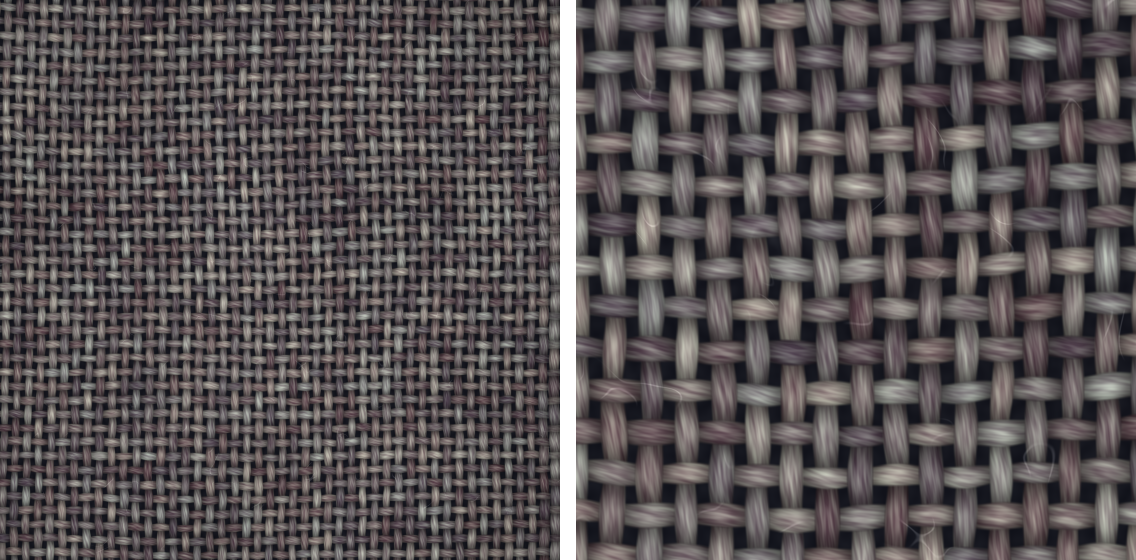
Left, the full canvas; right, a detail of the centre.
Write a WebGL 1 fragment shader that draws this texture.

```glsl
precision highp float;
// Coarse plain-weave cloth: 47 warp and 40 weft yarns over dark gaps.
// Each yarn rises and dips on a cosine, alternating by cell parity, and is
// coloured per float with stretched gradient noise for its twisted fibres.

uniform vec2 u_resolution;

const float PI = 3.14159265;

float hash(vec2 p) {
  vec3 q = fract(p.xyx * vec3(0.1031, 0.1030, 0.0973));
  q += dot(q, q.yzx + 33.33);
  return fract((q.x + q.y) * q.z);
}

float cornerSlope(vec2 corner, vec2 offset) {
  float angle = 2.0 * PI * hash(corner);
  return dot(vec2(cos(angle), sin(angle)), offset);
}

// Gradient noise, roughly -0.7 to 0.7
float noise(vec2 p) {
  vec2 i = floor(p), f = fract(p);
  vec2 s = f * f * f * (f * (f * 6.0 - 15.0) + 10.0);
  float low = mix(cornerSlope(i, f),
                  cornerSlope(i + vec2(1.0, 0.0), f - vec2(1.0, 0.0)), s.x);
  float high = mix(cornerSlope(i + vec2(0.0, 1.0), f - vec2(0.0, 1.0)),
                   cornerSlope(i + 1.0, f - 1.0), s.x);
  return mix(low, high, s.y);
}

// Yarn colour in rgb, coverage in alpha; phase picks where it comes on top
vec4 yarn(float across, float along, float thread, float phase,
          float halfWidth, float seed, float edge) {
  float lift = cos(PI * (along - 0.5 - phase));
  float segment = floor((along + 0.5 - phase) * 0.5);
  vec2 id = vec2(thread + seed, segment + 60.0);

  // Loose spinning makes the centre line and thickness wander
  across += 0.13 * noise(vec2(along * 0.55 + seed, thread * 3.37 + 0.4));
  halfWidth += 0.03 * lift + 0.07 * (hash(id + 17.0) - 0.5);
  float t = across / halfWidth;

  // Twisted fibres and a few pale or plum streaks
  float twist = along * (0.7 + 0.8 * hash(id + 5.0));
  float fibre = noise(vec2(along * 1.1 + seed, across * 7.0 + twist + 13.7 * thread));
  float fine = noise(vec2(along * 2.3 + seed, across * 15.0 + twist * 2.0 + 7.3 * thread));
  float tone = 0.42 + 0.60 * (hash(id) - 0.5) + 0.26 * (hash(vec2(thread, seed)) - 0.5);
  tone += 0.65 * fibre + 0.35 * fine;
  vec3 color = mix(vec3(0.38, 0.315, 0.345), vec3(0.71, 0.71, 0.67), clamp(tone, -0.2, 1.15));
  color += vec3(0.025, 0.0, -0.01) * (hash(id + 31.0) - 0.5) * 2.0;

  // Round cross-section, darker where the yarn dives under
  color *= (1.0 - 0.42 * t * t) * (0.74 + 0.28 * lift);
  float cover = 1.0 - smoothstep(-edge, edge, abs(across) - halfWidth);
  return vec4(color, cover);
}

vec3 weave(vec2 uv, float edge) {
  // Slight distortion of the whole cloth
  vec2 p = uv * vec2(47.0, 40.0);
  p += 0.55 * vec2(noise(uv * 2.7 + 4.3), noise(uv * 2.3 + 9.1));
  p.y += 0.5 * uv.x * (1.0 - uv.x);
  vec2 cell = floor(p), f = fract(p) - 0.5;

  // Warp crowds together at the right-hand selvedge
  float selvedge = smoothstep(0.955, 0.985, uv.x + 0.01 * noise(uv * 9.0));
  float warpPhase = mod(cell.x, 2.0);
  float weftPhase = mod(cell.y + 1.0, 2.0);
  vec4 warp = yarn(f.x, p.y, cell.x, warpPhase, 0.32 + 0.13 * selvedge, 11.0, edge);
  vec4 weft = yarn(f.y, p.x, cell.y, weftPhase, 0.265, 83.0, edge);
  weft.a *= 1.0 - 0.45 * selvedge;

  // Dark gap, then the lower yarn, then the upper one
  float warpOnTop = 1.0 - mod(cell.x + cell.y, 2.0);
  vec4 under = mix(warp, weft, warpOnTop);
  vec4 over = mix(weft, warp, warpOnTop);
  vec3 color = vec3(0.075, 0.08, 0.11) + 0.03 * noise(p * 3.0);
  color = mix(color, under.rgb, under.a);
  color = mix(color, over.rgb, over.a);

  // Stray hairs lying across the yarns
  float hair = abs(noise(p * 0.9 + 2.0 * noise(p * 0.35)));
  float hairMask = smoothstep(0.25, 0.5, noise(p * 0.6 + 21.0));
  color += 0.13 * hairMask * (1.0 - smoothstep(0.0, 0.05, hair));

  // Broad patchiness and soft fall-off of light
  vec2 centred = uv - 0.5;
  return color * (1.04 + 0.10 * noise(uv * 4.0) - 0.28 * dot(centred, centred));
}

void main() {
  float edge = max(0.045, 24.0 / u_resolution.x);
  vec3 color = vec3(0.0);
  // Four samples per pixel keep the fibres smooth
  for (int i = 0; i < 4; i++) {
    float n = float(i);
    vec2 shift = vec2(mod(n, 2.0), floor(n * 0.5)) * 0.5 - 0.25;
    color += 0.25 * weave((gl_FragCoord.xy + shift) / u_resolution, edge);
  }
  gl_FragColor = vec4(color, 1.0);
}
```
